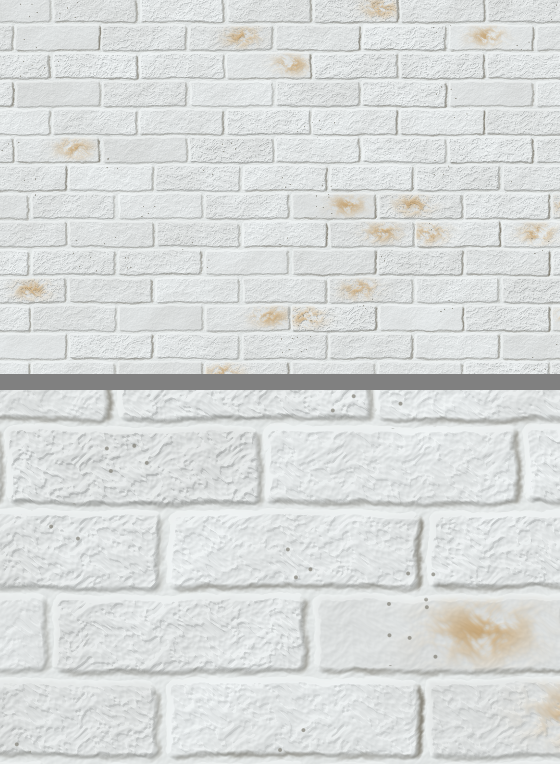
Top: the whole. Bottom: its middle third, enlarged.
Give the GLSL for this texture, as a Shadertoy shader.

```glsl
// A whitewashed brick wall in running bond, with peeling paint, shaded joints and rusty stains.

struct Brick {
    vec2 id;     // column and row
    vec2 local;  // offset from the brick centre
    float dist;  // signed distance to the outline
};

float hash(vec2 p) {
    vec3 q = fract(p.xyx * 0.1031);
    q += dot(q, q.yzx + 33.33);
    return fract((q.x + q.y) * q.z);
}

// Cellular noise: distance to the nearest scattered point
float cells(vec2 p) {
    vec2 base = floor(p);
    float nearest = 4.0;
    for (int j = -1; j <= 1; j++)
    for (int i = -1; i <= 1; i++) {
        vec2 cell = base + vec2(i, j);
        vec2 d = cell + vec2(hash(cell), hash(cell + 71.7)) - p;
        nearest = min(nearest, dot(d, d));
    }
    return sqrt(nearest);
}

// Slow waves for uneven tone, about -1 to 1
float waves(vec2 p) {
    return (sin(p.x * 19.0 + 3.0 * sin(p.y * 13.0))
          + sin(p.y * 47.0 + 2.0 * sin(p.x * 29.0))
          + sin(p.x * 71.0 - p.y * 59.0)) / 3.0;
}

// Crumbly plaster, about 0.2 to 0.8
float plaster(vec2 p) {
    p += 0.004 * sin(p.yx * vec2(97.0, 83.0)) + 0.002 * sin(p.yx * vec2(231.0, 190.0) + 1.0);
    return 0.45 * cells(p * vec2(34.0, 52.0))
         + 0.32 * cells(p * vec2(82.0, 105.0) + 7.0)
         + 0.23 * cells(p * vec2(190.0, 215.0) + 3.0);
}

Brick brickAt(vec2 p) {
    p += 0.0012 * sin(p.yx * vec2(31.0, 23.0)) + 0.0007 * sin(p.yx * vec2(120.0, 87.0) + 2.0);
    vec2 pitch = vec2(0.2318, 0.075);
    float row = floor(p.y / pitch.y + 0.5);
    float start = mix(0.037, 0.137, mod(row, 2.0)) + 0.043 * step(row, 7.5);
    float column = floor((p.x - start) / pitch.x);
    vec2 id = vec2(column, row) + 20.0;
    vec2 local = p - vec2(start + (column + 0.5) * pitch.x, row * pitch.y);

    // Each brick is slightly tilted, shifted and resized
    local.y += local.x * (hash(id + 3.0) - 0.5) * 0.02;
    local.x += (hash(id + 9.0) - 0.5) * 0.003;
    vec2 halfSize = vec2(0.1125, 0.0342) - vec2(0.003, 0.0015) * hash(id + 13.0);
    vec2 q = abs(local) - halfSize + 0.007;
    float dist = length(max(q, 0.0)) + min(max(q.x, q.y), 0.0) - 0.007;
    return Brick(id, local, dist);
}

float faceMask(Brick b, float grain) {
    return smoothstep(0.0025, -0.0035, b.dist + 0.007 * (grain - 0.42));
}

// Height of the painted surface
float relief(vec2 p) {
    float grain = plaster(p);
    Brick b = brickAt(p);
    float face = faceMask(b, grain);
    float wear = hash(b.id + 5.0);
    float flake = smoothstep(-0.03, 0.03, grain - 0.44 - 0.09 * waves(p + b.id * 0.37));
    return 0.3 * face + 0.16 * grain
         + face * wear * (0.10 * flake + 0.28 * grain);
}

void mainImage(out vec4 fragColor, in vec2 fragCoord) {
    vec2 p = fragCoord / iResolution.y;
    float grain = plaster(p);
    Brick b = brickAt(p);
    float face = faceMask(b, grain);
    float tone = hash(b.id + 31.0);

    // Paint: bright joints, slightly greyer bricks
    float brightness = clamp(0.2 + 0.65 * tone + 0.35 * waves(p * 0.8), 0.0, 1.0);
    vec3 brickPaint = mix(vec3(0.845, 0.855, 0.852), vec3(0.895, 0.91, 0.912), brightness);
    vec3 color = mix(vec3(0.885, 0.9, 0.898), brickPaint, face);

    // Rusty stains on a few bricks, broken up by the grain
    float stained = step(0.87, hash(b.id + 17.0));
    vec2 s = (b.local - vec2(0.15 * (hash(b.id + 23.0) - 0.5), 0.002)) / vec2(0.042, 0.023);
    float stain = stained * face * exp(-dot(s, s)) * smoothstep(0.15, 0.65, grain + 0.15 * waves(p * 2.0));
    color = mix(color, vec3(0.76, 0.62, 0.42), 0.85 * stain);

    // Light from the upper left
    float slope = relief(p) - relief(p + vec2(-0.0013, 0.0018));
    color += clamp(0.85 * slope, -0.26, 0.045);

    // Shadows below and to the right of the bricks, uneven in depth
    Brick caster = brickAt(p + vec2(-0.0045, 0.0035));
    float depth = hash(caster.id + 41.0);
    float sideEnd = smoothstep(0.104, 0.111, caster.local.x);
    float strength = mix(0.12 + 0.4 * depth * (0.6 + 0.6 * waves(p * 1.7)), 0.2 + 0.75 * depth, sideEnd);
    float shadow = (1.0 - face) * faceMask(caster, grain) * clamp(strength, 0.0, 1.0);
    color = mix(color, vec3(0.47, 0.45, 0.40), shadow);

    // Sparse pinholes
    float pit = smoothstep(0.09, 0.04, cells(p * 38.0)) * step(0.93, hash(floor(p * 19.0) + 60.0));
    color = mix(color, vec3(0.5, 0.49, 0.45), 0.7 * pit * face);

    fragColor = vec4(clamp(color, 0.0, 1.0), 1.0);
}
```
